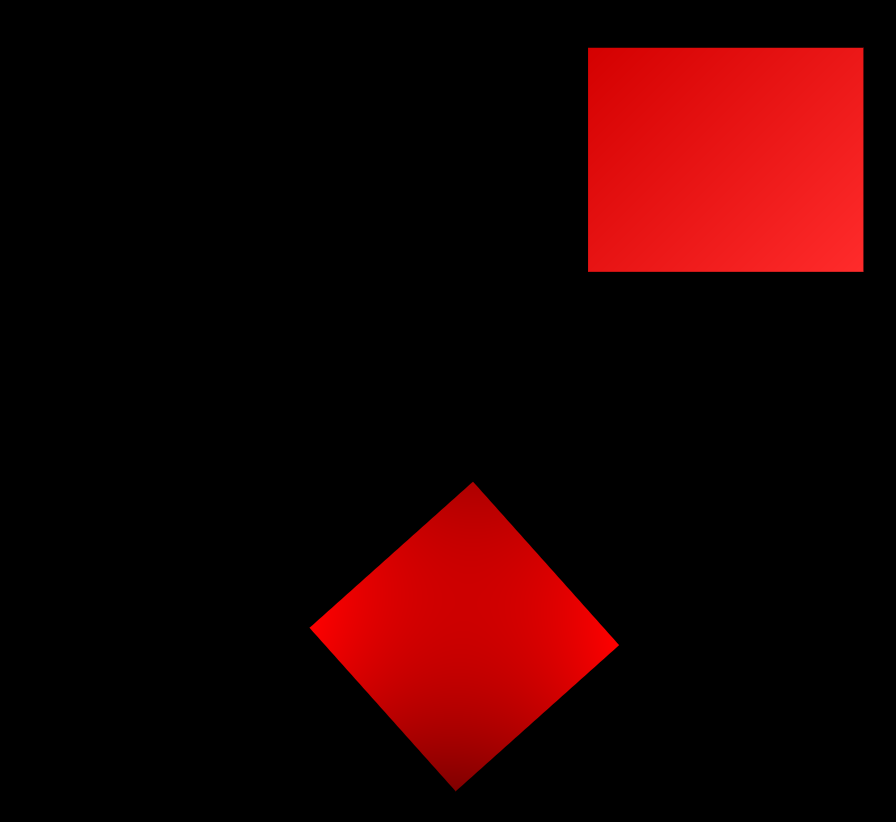
Reproduce this background procedurally as a WebGL 1 fragment shader.

```glsl
precision highp float;
// Draws a red gradient rectangle and a tilted, corner-shaded red square on black.
uniform vec2 u_resolution;

const vec3 BLACK = vec3(0.0);
const vec3 DEEP_RED = vec3(0.83, 0.0, 0.0);
const vec3 BRIGHT_RED = vec3(1.0, 0.17, 0.17);
const vec3 PURE_RED = vec3(1.0, 0.0, 0.0);

// Signed distance to a box centred on the origin
float boxDistance(vec2 p, vec2 halfSize) {
  vec2 d = abs(p) - halfSize;
  return length(max(d, 0.0)) + min(max(d.x, d.y), 0.0);
}

// Smooth fill, one pixel wide at the edge
float coverage(float dist, float pixel) {
  return clamp(0.5 - dist / pixel, 0.0, 1.0);
}

// Coordinates along axes turned counterclockwise by the angle
vec2 toRotatedAxes(vec2 p, float angle) {
  float c = cos(angle);
  float s = sin(angle);
  return vec2(c * p.x + s * p.y, c * p.y - s * p.x);
}

// Diagonal blend from the upper left to the lower right corner
vec3 diagonalGradient(vec2 p, vec2 halfSize, vec3 start, vec3 end) {
  float t = 0.5 + 0.5 * (p.x - p.y) / (halfSize.x + halfSize.y);
  return mix(start, end, clamp(t, 0.0, 1.0));
}

// Bilinear blend of four corner brightnesses
float cornerBlend(vec2 uv, float bottom, float right, float left, float top) {
  return mix(mix(bottom, right, uv.x), mix(left, top, uv.x), uv.y);
}

void main() {
  // The canvas height is one unit
  float pixel = 1.0 / u_resolution.y;
  vec2 p = gl_FragCoord.xy * pixel;
  vec3 color = BLACK;

  // Upright rectangle
  vec2 rectHalf = vec2(0.1675, 0.1363);
  vec2 rectPos = p - vec2(0.8829, 0.8056);
  vec3 rectColor = diagonalGradient(rectPos, rectHalf, DEEP_RED, BRIGHT_RED);
  color = mix(color, rectColor, coverage(boxDistance(rectPos, rectHalf), pixel));

  // Tilted square
  float squareHalf = 0.1334;
  vec2 squarePos = toRotatedAxes(p - vec2(0.5649, 0.2257), 0.7295);
  vec2 uv = clamp(0.5 + 0.5 * squarePos / squareHalf, 0.0, 1.0);
  vec3 squareColor = PURE_RED * cornerBlend(uv, 0.5, 1.0, 1.0, 0.68);
  color = mix(color, squareColor, coverage(boxDistance(squarePos, vec2(squareHalf)), pixel));

  gl_FragColor = vec4(color, 1.0);
}
```
